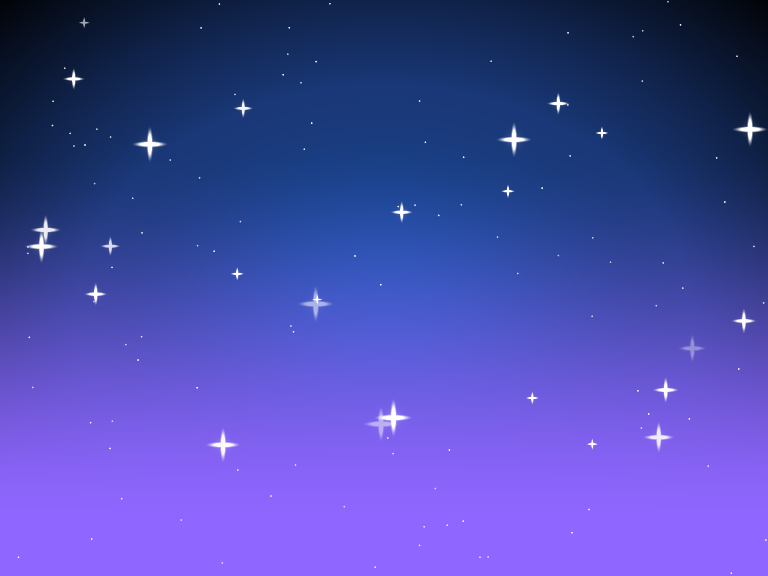
A WebGL 2 fragment shader for this background:

```glsl
#version 300 es
precision highp float;

uniform vec2 u_resolution;
out vec4 fragColor;

// Integer hash giving three values in 0..1
vec3 hash3(int seed) {
    uvec3 v = uvec3(seed, seed + 57, seed + 131) * 1664525u + 10139u;
    v.x += v.y * v.z; v.y += v.z * v.x; v.z += v.x * v.y;
    v ^= v >> 16u;
    v.x += v.y * v.z; v.y += v.z * v.x; v.z += v.x * v.y;
    return vec3(v >> 8u) / 16777216.0;
}

// Night glow in the middle, violet haze rising from below
vec3 sky(vec2 uv) {
    float d = length(uv - vec2(0.5, 0.45));
    vec3 color = mix(vec3(0.10, 0.33, 0.68), vec3(0.10, 0.22, 0.47), smoothstep(0.0, 0.4, d));
    color = mix(color, vec3(0.06, 0.13, 0.28), clamp((d - 0.4) / 0.16, 0.0, 1.0));
    color = mix(color, vec3(0.005, 0.008, 0.02), clamp((d - 0.56) / 0.19, 0.0, 1.0));
    float haze = 1.0 - smoothstep(0.08, 0.75, uv.y);
    return mix(color, vec3(0.56, 0.40, 1.0), haze);
}

// Soft, slender ellipse used for one pair of rays
float ray(vec2 p, vec2 radii) {
    return 1.0 - smoothstep(0.15, 1.0, length(p / radii));
}

float sparkle(vec2 p, float size) {
    vec2 radii = size * vec2(1.0, 0.17) + vec2(0.0, 0.0006);
    float cross = max(ray(p, radii), ray(p, radii.yx));
    float halo = 0.18 * exp(-dot(p, p) / (size * size * 0.12));
    return min(1.6 * cross + halo, 1.0);
}

void main() {
    vec2 uv = gl_FragCoord.xy / u_resolution;
    float aspect = u_resolution.x / u_resolution.y;
    float pixel = 1.0 / u_resolution.y;
    vec2 p = vec2(uv.x * aspect, uv.y);
    vec3 color = sky(uv);

    // Pinpoint stars
    for (int i = 0; i < 105; i++) {
        vec3 h = hash3(i + 400);
        float d = length(p - vec2(h.x * aspect, h.y));
        float dot_ = 1.0 - smoothstep(0.0015 - 0.5 * pixel, 0.0015 + 0.5 * pixel, d);
        color = mix(color, vec3(1.0), dot_ * mix(0.65, 0.95, h.z));
    }

    // Four-pointed stars, absent from the lowest haze
    for (int i = 0; i < 26; i++) {
        vec3 h = hash3(i + 900);
        float brightness = mix(0.2, 1.0, smoothstep(0.0, 0.35, hash3(i + 1700).x));
        vec2 center = vec2(h.x * aspect, mix(0.17, 1.0, h.y));
        float light = sparkle(p - center, mix(0.009, 0.035, h.z));
        color = mix(color, vec3(1.0), light * brightness);
    }

    fragColor = vec4(color, 1.0);
}
```
